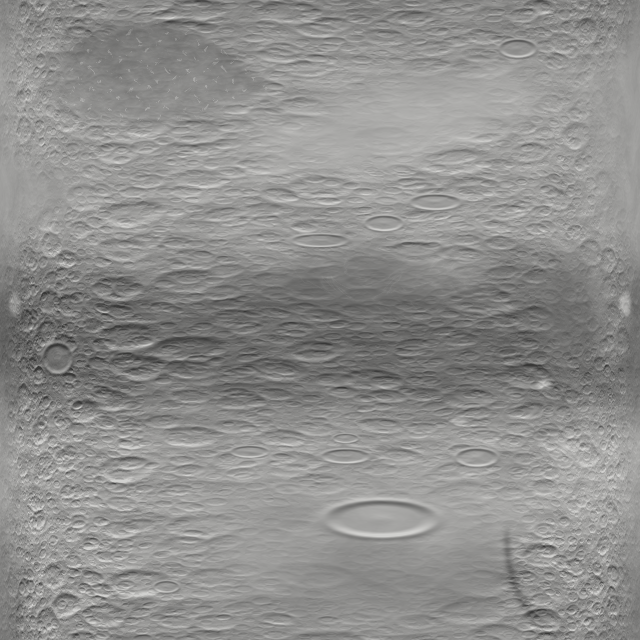
Write a Shadertoy shader that draws this texture.

```glsl
#define RELIEF 0.057
#define LANDMARK_RELIEF 0.085
#define LIGHT_STEP 0.0022
#define OCTAVES 4
#define COARSE_CELLS 21.0
#define MOTTLE 0.032
#define WARM_TINT vec3(1.0, 0.998, 0.988)

// Large craters: centre, radii
const vec4 CRATERS[11] = vec4[11](
    vec4(.596, .19, .088, .029), vec4(.54, .288, .038, .011), vec4(.745, .286, .033, .014),
    vec4(.809, .925, .029, .014), vec4(.09, .441, .023, .024), vec4(.6, .652, .03, .012),
    vec4(.26, .084, .02, .009), vec4(.39, .295, .03, .009), vec4(.5, .625, .045, .01),
    vec4(.68, .685, .04, .012), vec4(.54, .316, .02, .007));

// Albedo patches: centre, radii, and their brightness offsets
const vec4 PATCHES[12] = vec4[12](
    vec4(.62, .8, .24, .07), vec4(.54, .555, .1, .055), vec4(.83, .58, .08, .035),
    vec4(.7, .565, .06, .03), vec4(.95, .5, .03, .07), vec4(.66, .1, .22, .055),
    vec4(.72, .21, .2, .05), vec4(.93, .28, .08, .09), vec4(0., .06, .05, .13),
    vec4(1., .06, .06, .12), vec4(.97, .98, .07, .05), vec4(.015, .52, .045, .1));
const float PATCH_TONE[12] = float[12](.06, -.04, -.05, .05, .08, -.05, .03, .06, -.09, -.08, -.08, -.04);

// Small bright ejecta spots
const vec4 SPOTS[4] = vec4[4](
    vec4(.023, .525, .009, .018), vec4(.977, .525, .009, .018),
    vec4(.85, .398, .012, .009), vec4(.718, .343, .013, .005));

// Terrain patches: centre, radii, and their roughness offsets
const vec4 TERRAIN[9] = vec4[9](
    vec4(.64, .82, .26, .075), vec4(.6, .14, .3, .13), vec4(0., .76, .13, .13),
    vec4(1., .75, .1, .14), vec4(.58, .56, .2, .05), vec4(.9, .53, .06, .09),
    vec4(.12, .33, .14, .28), vec4(.875, .1, .075, .1), vec4(.12, .06, .2, .1));
const float TERRAIN_ROUGH[9] = float[9](-.76, -.72, -.85, -.8, -.65, -.6, .3, 1., .3);

vec2 hash2(vec2 p) {
    vec3 v = fract(p.xyx * vec3(.1031, .103, .0973));
    v += dot(v, v.yzx + 33.33);
    return fract((v.xx + v.yz) * v.zy);
}

float blob(vec2 p, vec4 shape) {
    vec2 q = (p - shape.xy) / shape.zw;
    float d = dot(q, q);
    return exp(-d * d);
}

// Domain-warped layered sines
float waves(vec2 p) {
    float sum = 0., amp = .5;
    for (int i = 0; i < 5; i++) {
        p += .6 * sin(p.yx * 1.3 + vec2(1.7, 4.2) + float(i));
        sum += amp * sin(p.x) * sin(p.y + float(i));
        p = mat2(1.5, 1.1, -1.1, 1.5) * p;
        amp *= .58;
    }
    return sum;
}

// Raised rim around a sunken bowl, d = 1 on the rim
float craterProfile(float d, float sharpness) {
    float rim = (d - 1.) * 4.5 * sharpness;
    return .25 * exp(-rim * rim) - .35 * (1. - smoothstep(1. - .5 / sharpness, 1.04, d));
}

// Features lie wide at the centre and narrow towards both sides
vec2 unstretch(vec2 p) {
    float u = 2. * p.x - 1.;
    return vec2(.165 * u + .16 * pow(abs(u), 7.) * sign(u), p.y);
}

float cellTerrain(vec2 p) {
    vec2 q = unstretch(p);
    q += .002 * sin(q.yx * vec2(61., 47.)) + .0009 * sin(q.yx * vec2(143., 119.) + 2.);
    float height = 0., scale = COARSE_CELLS;
    for (int o = 0; o < OCTAVES; o++) {
        vec2 g = q * scale + 19.7 * float(o + 1), id = floor(g);
        float nearest = 2., pits = 0.;
        for (int k = 0; k < 9; k++) {
            vec2 cell = id + vec2(k % 3 - 1, k / 3 - 1);
            vec2 rnd = hash2(cell + 80.);
            float d = length(g - cell - .15 - .7 * rnd);
            float radius = mix(.12, .45, fract(rnd.x * 7.3 + rnd.y * 3.1));
            pits += radius * craterProfile(d / radius, 1.1);
            nearest = min(nearest, d * d);
        }
        height += (1.1 * pits + .5 * nearest) / scale;
        scale *= 1.85;
    }
    return height;
}

// Height of the large craters, and how much they cover
vec2 landmarks(vec2 p) {
    vec2 land = vec2(0.);
    for (int i = 0; i < 11; i++) {
        vec4 c = CRATERS[i];
        float d = length((p - c.xy) / c.zw);
        land.x += c.w * (craterProfile(d, 1.6) + .14 * exp(-16. * d * d));
        land.y = max(land.y, 1. - smoothstep(.95, 1.35, d));
    }
    return land;
}

// Lens-shaped floor, rounded on the left and pointed on the right
float basinMask(vec2 p) {
    float bend = (p.x - .22) * (p.x - .22);
    float top = .972 - 2.3 * bend - p.y, bottom = p.y - .797 - 1.1 * bend;
    return smoothstep(0., .022, top) * smoothstep(-.005, .035, bottom) * smoothstep(.05, .13, p.x);
}

void mainImage(out vec4 fragColor, in vec2 fragCoord) {
    vec2 p = fragCoord / iResolution.xy;
    vec2 drift = p + vec2(.022, .012) * vec2(waves(p * 17.), waves(p * 23. + 5.));
    vec2 slanted = drift - vec2(0., .2 * (p.x - .64) * smoothstep(.66, .76, p.y));
    float basin = basinMask(mix(p, drift, .6));

    // Broad bands and patches
    float tone = .613 - .185 * smoothstep(.29, .43, drift.y) * (1. - smoothstep(.5, .655, drift.y));
    tone -= .09 * smoothstep(.87, 1., drift.y) + .05 * (1. - smoothstep(0., .17, drift.y));
    tone -= basin * mix(.06, .1, smoothstep(.83, .9, p.y));
    for (int i = 0; i < 12; i++) tone += PATCH_TONE[i] * blob(slanted, PATCHES[i]);
    for (int i = 0; i < 4; i++) tone += .2 * blob(p, SPOTS[i]);
    tone += MOTTLE * waves(unstretch(p) * vec2(75., 38.));

    // Roughness
    float rough = .92 - .75 * basin;
    for (int i = 0; i < 9; i++) rough += TERRAIN_ROUGH[i] * blob(slanted, TERRAIN[i]);
    rough = clamp(rough, .13, 1.35) * mix(.25, 1., smoothstep(0., .05, min(p.x, 1. - p.x)));

    // Light from above
    vec2 toLight = LIGHT_STEP * vec2(-.1, 1.);
    vec2 land = landmarks(p);
    float slope = (cellTerrain(p) - cellTerrain(p + toLight)) * (1. - .7 * land.y);
    float landSlope = land.x - landmarks(p + toLight).x;
    tone += (RELIEF * rough * slope + LANDMARK_RELIEF * landSlope) / LIGHT_STEP;

    // Pale filaments and speckles on the smooth dark floors
    float vein = pow(1. - abs(sin(4. * waves(p * vec2(22., 34.)))), 4.);
    tone += .04 * vein * (blob(p, vec4(.6, .56, .16, .05)) + .4 * basin);
    tone += basin * (.03 * waves(p * 130.) + .1 * smoothstep(.4, .7, waves(p * 210.)));

    // Scarp enclosing the lower right highland
    float edge = length((p - vec2(.89, .16)) / vec2(.098, .15)) - 1.;
    tone -= .13 * exp(-250. * edge * edge) * (1. - smoothstep(.83, .89, p.x)) * (1. - smoothstep(.15, .19, p.y));

    fragColor = vec4(clamp(tone, .22, .82) * WARM_TINT, 1.);
}
```
